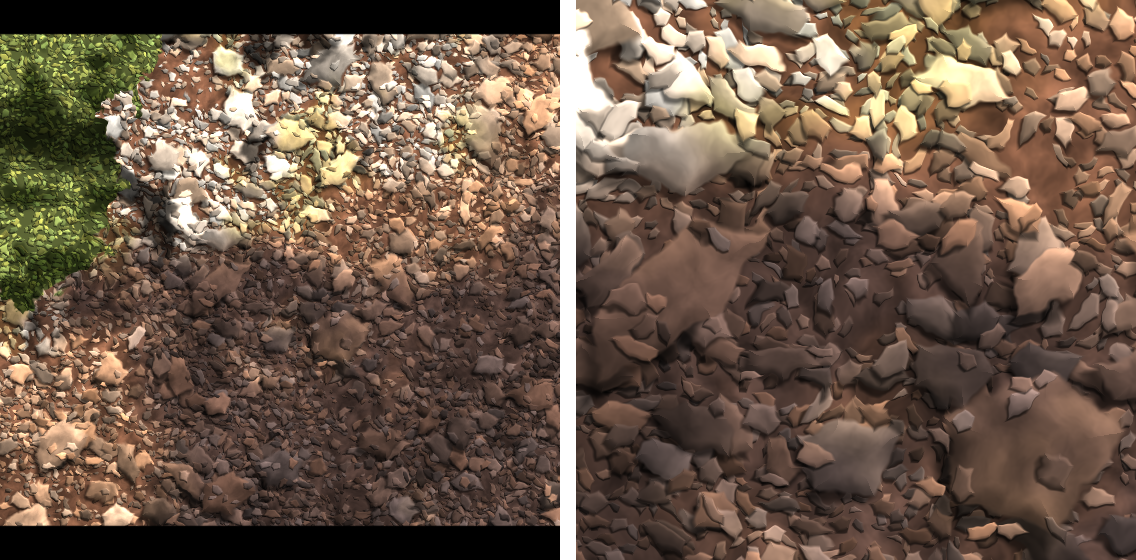
Left, the full canvas; right, a detail of the centre.
Write a WebGL 1 fragment shader that draws this texture.

```glsl
precision highp float;
// Sunlit rubble slope with a green bush at the upper left, between dark bars.
// Layers of scattered convex polygons, each with a facet, bevel and shadow,
// are tinted by smooth fields for sunlight, pale limestone and bare red earth.
uniform vec2 u_resolution;
#define LIGHT_DIR vec2(0.50, 0.866)
#define BAR_HEIGHT 0.061
#define SHADOW_LENGTH 0.28
#define SHADOW_DEPTH 0.55
#define OUTLINE_WARP 0.022
#define SUN_STONE vec3(0.96, 0.77, 0.62)
#define LIMESTONE vec3(1.02, 0.94, 0.85)
#define SHADE_STONE vec3(0.43, 0.345, 0.315)
#define SUN_EARTH vec3(0.52, 0.35, 0.26)
#define SHADE_EARTH vec3(0.30, 0.225, 0.20)
#define LEAF_SUN vec3(0.73, 0.80, 0.42)
#define LEAF_SHADE vec3(0.27, 0.33, 0.13)
float hash(vec2 p) {
  vec3 q = fract(p.xyx * 0.1031);
  q += dot(q, q.yzx + 33.33);
  return fract((q.x + q.y) * q.z);
}
float noise(vec2 p) {
  vec2 i = floor(p), f = fract(p);
  f = f * f * (3.0 - 2.0 * f);
  return mix(mix(hash(i), hash(i + vec2(1.0, 0.0)), f.x),
             mix(hash(i + vec2(0.0, 1.0)), hash(i + 1.0), f.x), f.y);
}
float fbm(vec2 p) {
  float sum = 0.0, weight = 0.533;
  for (int i = 0; i < 4; i++) {
    sum += weight * noise(p);
    p = mat2(1.6, 1.2, -1.2, 1.6) * p + 7.3;
    weight *= 0.5;
  }
  return sum;
}
// Signed distance to a random five-sided stone, and its nearest side's normal
float polygon(vec2 q, vec2 key, out vec2 normal) {
  float d = -9.0;
  normal = vec2(0.0);
  for (int k = 0; k < 5; k++) {
    float side = float(k), a = 1.2566 * (side + 0.4 * hash(key + side * 17.3));
    vec2 dir = vec2(cos(a), sin(a));
    float s = dot(q, dir) - 0.66 - 0.34 * hash(key + side * 9.1 + 4.0);
    if (s > d) { d = s; normal = dir; }
  }
  return d;
}
// Lays one layer of stones over the colour; bareness thins them on bare earth
vec3 scatter(vec3 col, vec2 p, float cells, float seed, float coverage,
             float bareness, vec3 tint) {
  vec2 g = p * cells;
  for (int n = 0; n < 9; n++) {
    float row = floor((float(n) + 0.5) / 3.0);
    vec2 cell = floor(g) + vec2(float(n) - 3.0 * row, row) - 1.0;
    vec2 key = cell + seed * 31.7;
    vec2 centre = cell + 0.2 + 0.6 * vec2(hash(key + 1.7), hash(key + 5.9));
    float bare = smoothstep(0.55, 0.75, noise(centre / cells * 8.0 + 3.0));
    float radius = mix(0.36, 0.62, hash(key + 21.1));
    float turn = (hash(key + 27.7) - 0.5) * 2.4 - 0.25, c = cos(turn), s = sin(turn);
    mat2 rotation = mat2(c, -s, s, c);
    vec2 stretch = vec2(1.0, mix(1.1, 2.1, hash(key + 51.3)));
    vec2 q = rotation * (g - centre) * stretch / radius;
    if (dot(q, q) < 5.0 && hash(key + 11.3) < coverage * (1.0 - bareness * bare)) {
      vec2 light = rotation * LIGHT_DIR, normal, shadowNormal;
      float d = polygon(q, key, normal);
      float shadow = polygon(q + light * SHADOW_LENGTH, key, shadowNormal);
      col *= 1.0 - SHADOW_DEPTH * (1.0 - smoothstep(-0.12, 0.16, shadow));
      float bevel = dot(normal, light) * smoothstep(-0.42, -0.05, d);
      float facet = 0.56 + 0.66 * hash(key + 37.9) + 0.13 * dot(q, light);
      vec3 warmth = mix(vec3(1.07, 0.97, 0.88), vec3(0.95, 1.0, 1.05), hash(key + 43.3));
      float blur = 0.04 + cells / (radius * u_resolution.y);
      col = mix(tint * warmth * (facet + 0.24 * bevel), col, smoothstep(-blur, blur, d));
    }
  }
  return col;
}
float ellipse(vec2 p, vec2 centre, vec2 radii) {
  return (length((p - centre) / radii) - 1.0) * min(radii.x, radii.y);
}
vec3 rubble(vec2 p) {
  // Sunlit areas and the limestone band
  float wobble = fbm(p * 6.0) - 0.5;
  float upperSun = smoothstep(-0.08, 0.10, p.y - 0.51 - 0.07 * p.x + 0.35 * wobble);
  float lowerSun = (1.0 - smoothstep(0.22, 0.40, p.x + 0.3 * wobble))
                 * (1.0 - smoothstep(0.38, 0.46, p.y));
  float glints = 0.55 * smoothstep(0.56, 0.76, fbm(p * 8.0 + 19.0));
  float pale = smoothstep(-0.03, 0.06, p.y - 0.37 - 0.46 * p.x + 0.25 * wobble)
             * (1.0 - smoothstep(0.80, 0.94, p.x));
  float sun = max(max(upperSun, lowerSun), max(glints, 0.6 * pale));
  // Earth, then stones from grit to boulders, then loose chips
  vec3 tint = mix(SHADE_STONE, mix(SUN_STONE, LIMESTONE, pale), sun);
  vec3 col = mix(SHADE_EARTH, SUN_EARTH, sun) * (0.5 + fbm(p * 55.0));
  for (int k = 0; k < 5; k++) {
    float size = float(k) / 4.0;
    col = scatter(col, p, 95.0 * pow(0.115, size), 1.0 + float(k), mix(0.85, 0.24, size),
                  0.55, tint * mix(0.86, 1.0, size));
  }
  col = scatter(col, p, 56.0, 6.0, 0.32, 0.5, tint);
  // Hollows, dry grass and weathering
  col *= 1.0 - mix(0.22, 0.70, pale) * smoothstep(0.53, 0.66, fbm(p * 11.0 + 41.0));
  float grass = smoothstep(0.56, 0.70, fbm(p * 7.0 + 63.0)) * pale;
  return col * mix(vec3(1.0), vec3(0.94, 0.94, 0.76), grass) * (0.72 + 0.56 * fbm(p * 65.0));
}
vec3 foliage(vec2 p) {
  float gap = 1.0 - smoothstep(0.0, 0.08, abs(p.y - 0.765 + 0.15 * p.x));
  float clump = smoothstep(0.32, 0.60, fbm(p * 17.0 + 5.0)) * (1.0 - 0.85 * gap);
  vec3 tint = mix(LEAF_SHADE, LEAF_SUN, clump) * (1.0 - 0.4 * gap);
  vec3 col = scatter(tint * 0.5, p, 62.0, 7.0, 0.8, 0.0, tint * 0.85);
  return scatter(col, p, 105.0, 8.0, 0.7, 0.0, tint);
}
void main() {
  vec2 p = gl_FragCoord.xy / u_resolution;
  float pixel = 1.0 / u_resolution.y, edge = min(p.y, 1.0 - p.y) - BAR_HEIGHT;
  p += OUTLINE_WARP * (vec2(fbm(p * 32.0), fbm(p * 32.0 + 50.0)) - 0.5);
  float bush = min(ellipse(p, vec2(0.10, 0.90), vec2(0.18, 0.11)), ellipse(p, vec2(0.03, 0.66),
                   vec2(0.18, 0.20))) + 0.09 * (fbm(p * 24.0) - 0.5);
  vec3 col = bush < 0.01 ? foliage(p) : rubble(p);
  if (abs(bush) < 0.01) col = mix(col, rubble(p), smoothstep(-0.002, 0.003, bush));
  gl_FragColor = vec4(clamp(col, 0.0, 1.0) * smoothstep(-pixel, pixel, edge), 1.0);
}
```
